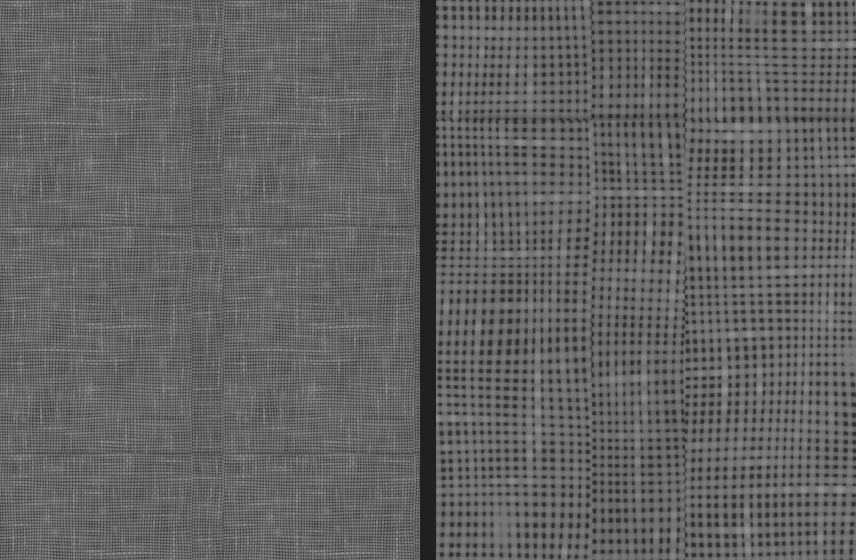
Left: the whole. Right: its middle third, enlarged.
A Shadertoy shader for this texture:

```glsl
// Grey plain-weave linen, drawn as one swatch repeated from the top left corner.
// Each cell of the thread grid shows warp or weft on top, with dark holes between;
// gradient noise along every thread varies its width and tone, and slubs are scattered.
#define TILE vec2(0.531, 0.540)    // swatch size in canvas widths
#define THREADS vec2(80.0, 74.0)   // warp and weft threads per swatch
#define THREAD_WIDTH 0.60          // share of the pitch covered by a thread
#define WOBBLE 0.9                 // sideways drift of threads, in pitches
#define THREAD_TONE 0.485
#define HOLE_TONE 0.19
#define SLUB_TONE 0.47
#define SLUBS 6
#define STRIP_START 0.86           // left edge of the offset strip
#define SAMPLES 4                  // antialiasing grid per axis

vec2 hash2(vec2 p) {
    vec3 a = fract(p.xyx * vec3(0.1031, 0.1030, 0.0973));
    a += dot(a, a.yzx + 33.33);
    return fract((a.xx + a.yz) * a.zy);
}

float cornerSlope(vec2 corner, vec2 offset) {
    float angle = 6.2832 * hash2(corner).x;
    return dot(vec2(cos(angle), sin(angle)), offset);
}

float gradientNoise(vec2 p) {
    vec2 i = floor(p), f = fract(p);
    vec2 w = f * f * f * (f * (f * 6.0 - 15.0) + 10.0);
    vec2 e = vec2(1.0, 0.0);
    float low = mix(cornerSlope(i, f), cornerSlope(i + e, f - e), w.x);
    float high = mix(cornerSlope(i + e.yx, f - e.yx), cornerSlope(i + 1.0, f - 1.0), w.x);
    return mix(low, high, w.y);
}

// Uneven spinning along each thread: x for warp, y for weft
vec2 spin(vec2 id, vec2 q) {
    return vec2(gradientNoise(vec2(id.x * 7.31 + 11.4, q.y * 9.0)),
                gradientNoise(vec2(q.x * 6.0 + 40.0, id.y * 5.37 + 71.6)));
}

float weave(vec2 q) {
    vec2 grid = q * THREADS;
    grid.x += WOBBLE * gradientNoise(q * vec2(9.0, 4.0) + 20.0);
    grid.y += WOBBLE * gradientNoise(q * vec2(3.0, 10.0) + 50.0);
    grid.y += 0.5 * step(STRIP_START, q.x);
    vec2 id = floor(grid);
    vec2 f = abs(fract(grid) - 0.5) * 2.0;   // 0 on the thread axis, 1 between threads

    // Width, coverage and tone of both threads in this cell
    vec2 uneven = spin(id, q);
    vec2 width = THREAD_WIDTH + 0.4 * uneven;
    vec2 cover = 1.0 - smoothstep(width - 0.2, width + 0.2, f);
    vec2 streak = smoothstep(0.2, 0.55, uneven);
    vec2 tone = THREAD_TONE * (1.0 + 0.12 * uneven + 0.13 * streak);

    // The upper thread is rounded; the lower one sits in its shade
    float warpOnTop = mod(id.x + id.y, 2.0);
    vec2 crown = cos(f * 1.5708);
    vec2 across = 0.82 + 0.18 * crown;
    vec2 along = 0.82 + 0.18 * crown.yx;
    vec2 lit = tone * across * along;
    vec2 shaded = tone * across * 0.86;
    float warpFirst = mix(mix(HOLE_TONE, shaded.y, cover.y), lit.x, cover.x);
    float weftFirst = mix(mix(HOLE_TONE, shaded.x, cover.x), lit.y, cover.y);
    return mix(weftFirst, warpFirst, warpOnTop);
}

// Thick fluffy knots, some stretched along the warp
float slubMask(vec2 q) {
    float mask = 0.0;
    for (int i = 0; i < SLUBS; i++) {
        vec2 seed = vec2(float(i) * 3.7 + 5.0, 17.0);
        vec2 centre = 0.04 + 0.92 * hash2(seed);
        vec2 size = hash2(seed + 31.0);
        vec2 radius = vec2(0.010 + 0.010 * size.x, 0.014 + 0.018 * size.y);
        vec2 d = (q - centre) / radius;
        d.x += 0.5 * gradientNoise(q * 60.0);
        mask = max(mask, exp(-dot(d, d) * dot(d, d)));
    }
    return mask;
}

float linen(vec2 q) {
    float tone = weave(q);
    tone = mix(tone, SLUB_TONE, 0.75 * slubMask(q));
    // Broad shading, the strip, and the dark join along the lower edge
    tone *= 1.0 + 0.07 * gradientNoise(q * 3.0 + 8.0);
    tone *= 1.0 - 0.03 * step(STRIP_START, q.x);
    tone *= 1.0 - 0.15 * smoothstep(0.988, 0.996, q.y) * smoothstep(0.1, 0.2, q.x);
    return tone;
}

void mainImage(out vec4 fragColor, in vec2 fragCoord) {
    float sum = 0.0;
    for (int j = 0; j < SAMPLES; j++) {
        for (int i = 0; i < SAMPLES; i++) {
            vec2 jitter = (vec2(i, j) + 0.5) / float(SAMPLES) - 0.5;
            vec2 p = fragCoord + jitter;
            p.y = iResolution.y - p.y;
            sum += linen(fract(p / iResolution.x / TILE));
        }
    }
    fragColor = vec4(vec3(sum / float(SAMPLES * SAMPLES)), 1.0);
}
```
